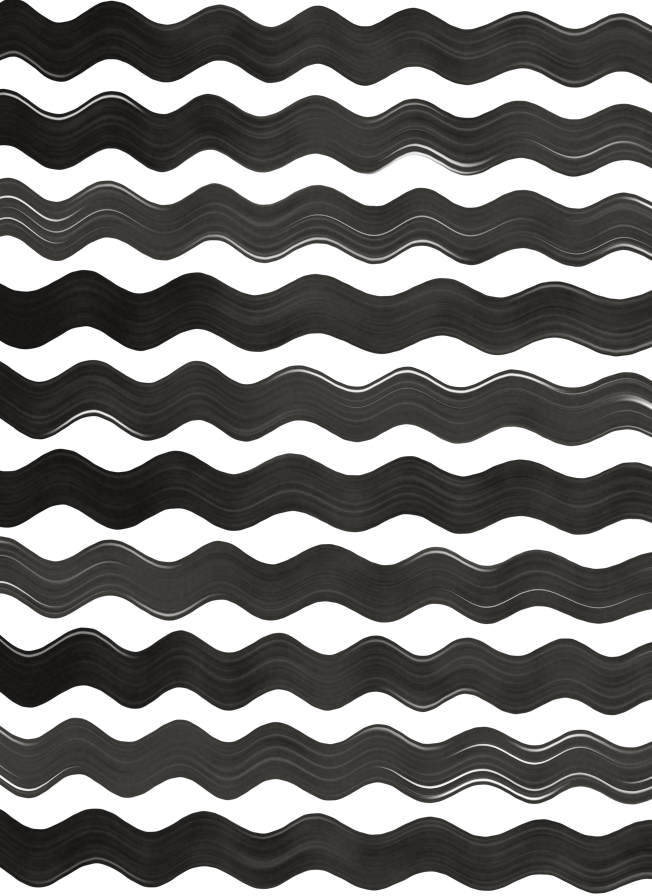
Reproduce this pattern procedurally as a Shadertoy shader.

```glsl
// Ten wavy dry-brush strokes stacked down white paper, each a cosine ribbon
// with its own wavelength. Gradient noise stretched along the ribbon makes
// the bristle marks, ink mottling and the white gaps where the brush ran dry.

const float ROWS = 10.0;
const float TAU = 6.28318;

// Per stroke: first crest, wavelength, dryness at left, dryness at right
const vec4 STROKES[10] = vec4[10](
    vec4(1.30, 1.13, 0.00, 0.35),
    vec4(1.20, 1.16, 0.08, 0.80),
    vec4(1.24, 1.15, 0.95, 0.75),
    vec4(0.91, 1.33, 0.00, 0.35),
    vec4(0.98, 1.20, 0.25, 0.95),
    vec4(0.70, 1.28, 0.05, 0.15),
    vec4(1.24, 1.21, 0.90, 0.60),
    vec4(0.91, 1.07, 0.08, 0.50),
    vec4(0.85, 1.13, 1.00, 0.85),
    vec4(1.07, 1.24, 0.25, 0.20));

vec2 gradientAt(vec2 cell) {
    vec3 h = fract(cell.xyx * vec3(0.1031, 0.1030, 0.0973));
    h += dot(h, h.yzx + 33.33);
    float angle = TAU * fract((h.x + h.y) * h.z);
    return vec2(cos(angle), sin(angle));
}

float gradientNoise(vec2 p) {
    vec2 i = floor(p), f = p - i;
    vec2 w = f * f * f * (f * (f * 6.0 - 15.0) + 10.0);
    float a = dot(gradientAt(i), f);
    float b = dot(gradientAt(i + vec2(1, 0)), f - vec2(1, 0));
    float c = dot(gradientAt(i + vec2(0, 1)), f - vec2(0, 1));
    float d = dot(gradientAt(i + vec2(1, 1)), f - vec2(1, 1));
    return mix(mix(a, b, w.x), mix(c, d, w.x), w.y);
}

float fbm(vec2 p) {
    float sum = 0.0, gain = 0.6;
    for (int k = 0; k < 4; k++) {
        sum += gain * gradientNoise(p);
        p = p * 2.03 + 17.7;
        gain *= 0.55;
    }
    return sum;
}

// Ink colour and bare streaks at x along and v (-1 to 1) across a stroke
vec3 brushInk(float x, float v, float row, vec4 stroke, vec2 p) {
    float seed = row * 23.7;
    float leftDry = stroke.z * (1.0 - smoothstep(0.2, 2.4, x));
    float rightDry = stroke.w * smoothstep(2.2, 5.2, x);
    float dry = max(leftDry, rightDry);

    // Diluted ink lightens along the stroke, with mottling and fine bristles
    float bristle = gradientNoise(vec2(x * 0.5, v * 7.0 + seed));
    float fine = gradientNoise(vec2(x * 1.1, v * 13.0 + seed + 9.0));
    float thin = mix(stroke.z, 0.55 + 0.4 * stroke.w, smoothstep(0.0, 4.0, x));
    float tone = 0.1 + 0.8 * thin + 0.45 * fbm(p * 1.3 + seed)
               + 0.28 * bristle + 0.18 * fine;
    vec3 ink = mix(vec3(0.095, 0.09, 0.085), vec3(0.245, 0.235, 0.222),
                   smoothstep(0.0, 1.0, tone));
    ink += 0.09 * smoothstep(0.15, 0.6, bristle) * thin;
    ink += 0.02 * gradientNoise(p * 22.0);

    // Gaps between bristles, gathered in clusters
    float cluster = gradientNoise(vec2(x * 0.35, v * 1.5 + seed + 5.0));
    float strand = gradientNoise(vec2(x * 0.33, v * 5.5 + seed + 41.0));
    float limit = 0.72 - 0.46 * dry - 0.4 * cluster;
    float gap = smoothstep(limit - 0.08, limit + 0.2, strand);
    gap *= smoothstep(0.02, 0.3, dry);

    // Single hairline that splits from the rim of the stroke
    float rim = abs(abs(v) - 0.83 - 0.05 * gradientNoise(vec2(x, seed + 3.3)));
    float split = gradientNoise(vec2(x * 0.45, sign(v) * 3.4 + seed));
    split = smoothstep(0.08, 0.3, split) * max(stroke.z, stroke.w);
    gap = max(gap, split * (1.0 - smoothstep(0.01, 0.08, rim)));

    return mix(ink, vec3(0.97), gap);
}

void mainImage(out vec4 fragColor, in vec2 fragCoord) {
    // One unit is one row; y runs down the sheet
    vec2 p = ROWS * vec2(fragCoord.x, iResolution.y - fragCoord.y) / iResolution.y;
    float pixel = ROWS / iResolution.y;

    // Rows sink slightly toward the right
    float down = p.y + 0.06 - 0.018 * p.x;
    float row = clamp(floor(down), 0.0, ROWS - 1.0);
    vec4 stroke = STROKES[int(row)];

    // Hand-drawn wave: uneven timing, flattening as the stroke goes on
    float drift = 0.14 * gradientNoise(vec2(p.x * 0.6, row * 7.3 + 0.4));
    float phase = TAU * (p.x + drift - stroke.x) / stroke.y;
    float height = 0.135 - 0.006 * p.x;
    float across = down - row - 0.5 + height * cos(phase);

    // Ribbon outline with a softly varying width and a grainy rim
    float halfWidth = 0.318 + 0.03 * gradientNoise(vec2(p.x * 0.7, row * 5.1 + 0.6))
                    + 0.008 * gradientNoise(vec2(p.x * 9.0, row * 3.7 + across));
    float slope = height * TAU / stroke.y * sin(phase);
    float edge = (abs(across) - halfWidth) / sqrt(1.0 + slope * slope);
    float cover = 1.0 - smoothstep(-0.75 * pixel, 0.75 * pixel, edge);

    vec3 ink = brushInk(p.x, across / halfWidth, row, stroke, p);
    fragColor = vec4(mix(vec3(1.0), ink, cover), 1.0);
}
```
